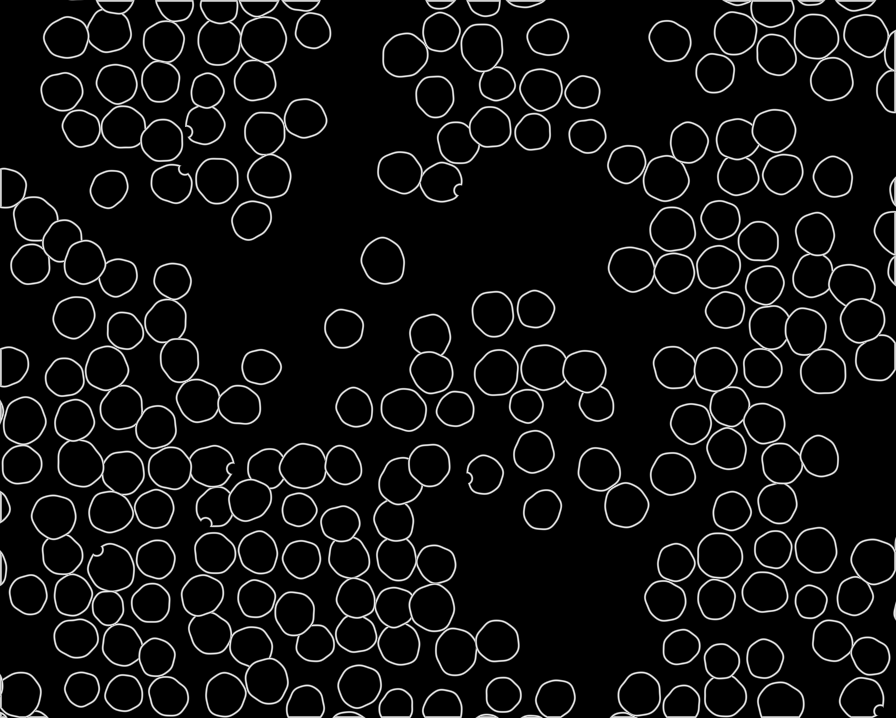
Write a Shadertoy shader that draws this pattern.

```glsl
// Thin pale outlines of roundish cells scattered over black, with gaps and clumps.
// A jittered grid of seeds is relaxed so that few cells overlap; each cell is a
// wobbly disc in polar form, painted in two layers so front cells hide back ones.

const float ROWS = 15.35;   // grid rows over the canvas height

float hash(vec2 id, float salt) {
    vec3 v = fract(vec3(id.xyx) * vec3(0.1031, 0.1030, 0.0973) + salt * 0.137);
    v += dot(v, v.yzx + 33.33);
    return fract((v.x + v.y) * v.z);
}

float valueNoise(vec2 p) {
    vec2 i = floor(p), f = fract(p);
    f = f * f * (3.0 - 2.0 * f);
    float low = mix(hash(i, 9.0), hash(i + vec2(1, 0), 9.0), f.x);
    float high = mix(hash(i + vec2(0, 1), 9.0), hash(i + vec2(1, 1), 9.0), f.x);
    return mix(low, high, f.y);
}

// Slow noise opens wide voids, the hash adds single gaps.
bool isOccupied(vec2 id) {
    return valueNoise(id * 0.37 + 4.3) + 0.4 * hash(id, 1.0) > 0.5;
}

vec2 seedPoint(vec2 id) {
    return id + 0.5 + 0.68 * (vec2(hash(id, 2.0), hash(id, 3.0)) - 0.5);
}

// One relaxation step away from close neighbours; a few seeds stay put and overlap.
vec2 relaxedPoint(vec2 id) {
    vec2 seed = seedPoint(id), push = vec2(0.0);
    if (hash(id, 4.0) < 0.1) return seed;
    for (int k = 0; k < 9; k++) {
        vec2 other = id + vec2(k % 3 - 1, k / 3 - 1);
        if (k == 4 || !isOccupied(other)) continue;
        vec2 away = seed - seedPoint(other);
        float gap = length(away) + 0.001;
        push += away / gap * 0.5 * max(0.94 - gap, 0.0);
    }
    return seed + push;
}

// Signed distance to a wobbly disc, sometimes with a bite out of its rim.
float cellDistance(vec2 q, vec2 id) {
    float radius = mix(0.32, 0.5, sqrt(hash(id, 5.0)) * 0.6 + hash(id, 6.0) * 0.4);
    float angle = atan(q.y, q.x);
    float turn = 6.2832 * hash(id, 7.0);
    float wobble = 0.075 * hash(id, 8.0) * cos(2.0 * angle + turn)
                 + 0.025 * cos(3.0 * angle + turn * 3.7)
                 + 0.016 * cos(5.0 * angle + turn * 7.1)
                 + 0.010 * cos(8.0 * angle + turn * 5.3);
    float d = length(q) - radius * (1.0 + wobble);
    if (hash(id, 10.0) < 0.07) {
        vec2 bite = radius * 1.02 * vec2(cos(turn), sin(turn));
        d = max(d, 0.13 - length(q - bite));
    }
    return d;
}

void mainImage(out vec4 fragColor, in vec2 fragCoord) {
    vec2 p = fragCoord / iResolution.y * ROWS;
    vec2 canvas = iResolution.xy / iResolution.y * ROWS;
    float lineWidth = ROWS * max(0.0024, 1.0 / iResolution.y);

    // Cells cut by the canvas are closed along its border.
    vec2 inset = min(p, canvas - p);
    float border = 0.5 * lineWidth - min(inset.x, inset.y);

    float ink = 0.0;
    for (int k = 0; k < 18; k++) {
        int n = k % 9;
        vec2 id = floor(p) + vec2(n % 3 - 1, n / 3 - 1);
        bool isFront = hash(id, 11.0) > 0.5;
        if (isFront != (k >= 9) || !isOccupied(id)) continue;

        vec2 q = p - relaxedPoint(id);
        if (dot(q, q) > 0.6) continue;
        float d = max(cellDistance(q, id), border);

        // The body hides what lies behind, then the outline goes on top.
        ink *= smoothstep(-lineWidth, lineWidth, d);
        ink = max(ink, 1.0 - smoothstep(0.0, lineWidth, abs(d)));
    }
    fragColor = vec4(vec3(0.94 * ink), 1.0);
}
```
